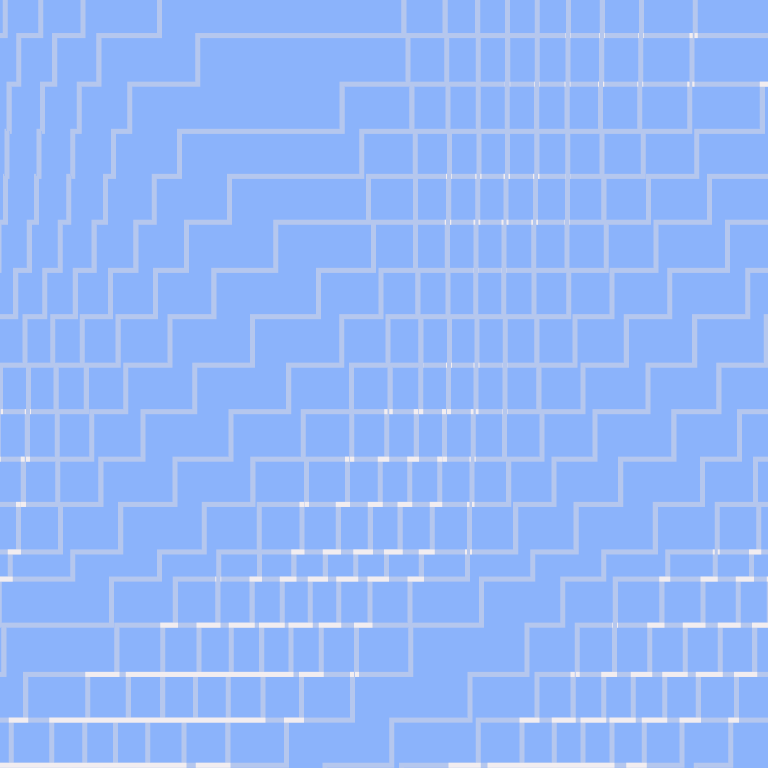
Write a WebGL 1 fragment shader that draws this pattern.

```glsl
precision highp float;
uniform vec2 u_resolution;

const float HALF_WIDTH = 0.0033;

float hash(vec2 p) {
  return fract(sin(dot(p, vec2(127.1, 311.7))) * 43758.5453);
}

float noise(vec2 p) {
  vec2 cell = floor(p);
  vec2 f = fract(p);
  f = f * f * (3.0 - 2.0 * f);
  return mix(mix(hash(cell), hash(cell + vec2(1.0, 0.0)), f.x),
             mix(hash(cell + vec2(0.0, 1.0)), hash(cell + 1.0), f.x), f.y);
}

// Terrain whose whole-number contours become the stairs
float level(float x, float row) {
  float t = (row + 0.4) / 17.0;
  float band = x + 0.33 * t * t + 0.25 * t * t * t * t;
  float low = max(t - 0.6, 0.0);
  float height = 17.5 * x + 15.5 * t;
  height -= 0.86 * sin((band - 0.39) * 10.47);
  height += 5.2 * exp(-(x * x + t * t) / 0.08);
  height += 18.0 * low * low * (1.0 - x);
  height += 0.6 * noise(vec2(x, t) * 6.0);
  return floor(height);
}

// Depth of the boundary below row k, with one shorter row
float boundary(float k) {
  float jitter = 0.005 * (hash(vec2(k, 4.0)) - 0.5);
  return 0.047 + 0.0612 * k - 0.028 * step(11.5, k) + jitter;
}

float jumpAt(float x, float row) {
  return abs(level(x, row + 1.0) - level(x, row));
}

void main() {
  vec2 uv = gl_FragCoord.xy / u_resolution;
  float pixel = 1.0 / u_resolution.y;
  float depth = 1.0 - uv.y;

  // Current row and nearest boundary
  float row = 0.0;
  float nearest = 0.0;
  float gap = 1.0;
  for (int i = 0; i < 17; i++) {
    float k = float(i);
    float offset = depth - boundary(k);
    row += step(0.0, offset);
    if (abs(offset) < gap) {
      gap = abs(offset);
      nearest = k;
    }
  }

  // Risers, treads and overlapping treads, averaged across the pixel
  float riser = 0.0;
  float tread = 0.0;
  float overlap = 0.0;
  for (int i = 0; i < 4; i++) {
    float x = uv.x + (float(i) - 1.5) * 0.25 / u_resolution.x;
    float left = x - HALF_WIDTH;
    float right = x + HALF_WIDTH;
    riser += 0.25 * step(0.5, abs(level(right, row) - level(left, row)));
    float jump = max(jumpAt(left, nearest), jumpAt(right, nearest));
    tread += 0.25 * step(0.5, jump);
    overlap += 0.25 * step(1.5, jump);
  }
  float onBoundary = clamp((HALF_WIDTH - gap) / pixel + 0.5, 0.0, 1.0);

  vec3 sky = vec3(0.545, 0.702, 0.984);
  vec3 mist = vec3(0.71, 0.78, 0.935);
  vec3 pearl = vec3(0.95, 0.93, 0.94);
  vec3 color = mix(sky, mist, max(riser, tread * onBoundary));
  color = mix(color, pearl, overlap * onBoundary);
  gl_FragColor = vec4(color, 1.0);
}
```
